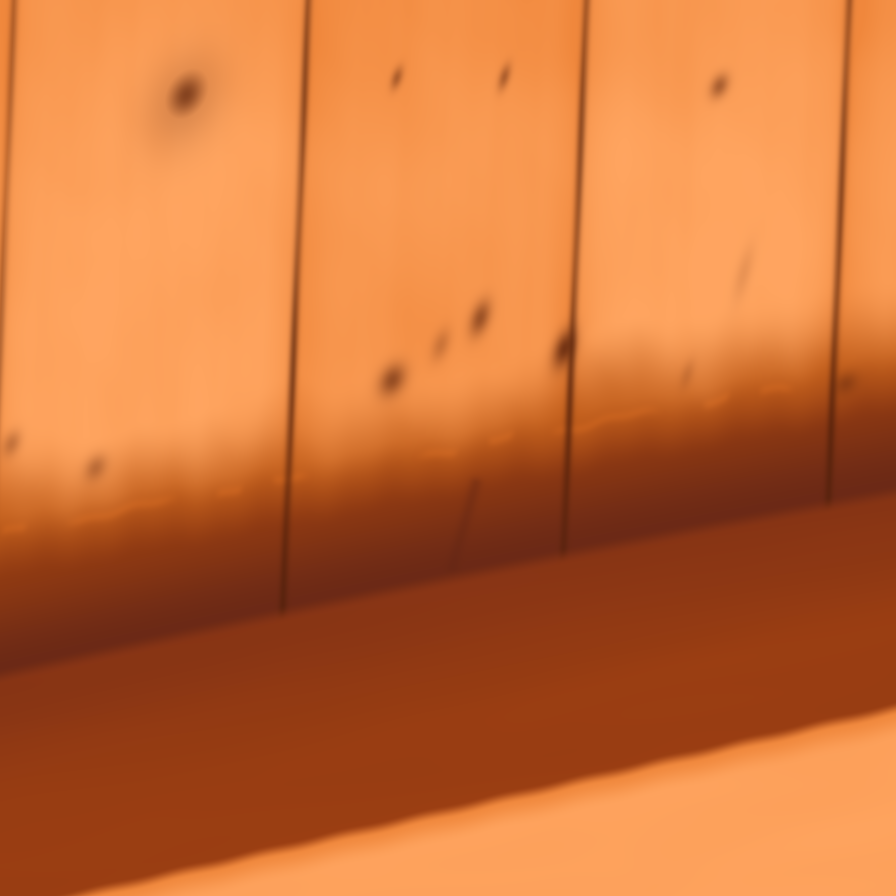
A WebGL 1 fragment shader for this texture:

```glsl
precision highp float;
// Sunlit knotty pine boards above a sloping beam, with a soft shadow between them.
uniform vec2 u_resolution;

const vec3 LIT = vec3(1.00, 0.645, 0.375);
const vec3 AMBER = vec3(0.94, 0.53, 0.235);
const vec3 TAN = vec3(0.76, 0.37, 0.11);
const vec3 SHADE = vec3(0.57, 0.23, 0.07);
const vec3 DEEP = vec3(0.42, 0.16, 0.085);
const vec3 KNOT = vec3(0.38, 0.15, 0.05);

// Layered, warped sines in the range -1 to 1.
float waves(vec2 p) {
  float sum = 0.0;
  float amp = 0.5;
  for (int i = 0; i < 3; i++) {
    sum += amp * sin(p.x + 1.3 * sin(p.y)) * cos(p.y + 0.8 * sin(p.x * 0.7));
    p = mat2(1.5, 1.1, -1.1, 1.5) * p + 2.7;
    amp *= 0.5;
  }
  return sum;
}

float seamX(float i, float y) {
  return 0.016 + 0.337 * i - 0.0088 * i * i - 0.042 * (1.0 - y);
}

float beamTop(float x) { return 0.245 + 0.23 * x - 0.025 * x * x; }
float beamBottom(float x) { return -0.021 + 0.229 * x; }

float shadowEdge(float x) {
  return 0.402 + 0.185 * x + 0.003 * sin(x * 47.0) + 0.0015 * sin(x * 131.0 + 1.0);
}

// Blurred slanted ellipse.
float knot(vec2 p, vec2 center, vec2 radius, float strength) {
  vec2 d = p - center;
  d.x -= 0.25 * d.y;
  d /= radius;
  return strength * exp(-1.3 * dot(d, d));
}

float segment(vec2 p, vec2 a, vec2 b) {
  vec2 ab = b - a;
  return length(p - a - ab * clamp(dot(p - a, ab) / dot(ab, ab), 0.0, 1.0));
}

float allKnots(vec2 p) {
  float k = knot(p, vec2(0.208, 0.894), vec2(0.022, 0.027), 0.90);
  k = max(k, knot(p, vec2(0.206, 0.888), vec2(0.046, 0.060), 0.28));
  k = max(k, knot(p, vec2(0.443, 0.913), vec2(0.007, 0.014), 0.55));
  k = max(k, knot(p, vec2(0.563, 0.914), vec2(0.007, 0.016), 0.55));
  k = max(k, knot(p, vec2(0.803, 0.904), vec2(0.011, 0.015), 0.60));
  k = max(k, knot(p, vec2(0.536, 0.645), vec2(0.012, 0.022), 0.70));
  k = max(k, knot(p, vec2(0.438, 0.576), vec2(0.016, 0.020), 0.75));
  k = max(k, knot(p, vec2(0.492, 0.615), vec2(0.011, 0.020), 0.32));
  k = max(k, knot(p, vec2(0.630, 0.611), vec2(0.013, 0.024), 1.00));
  k = max(k, knot(p, vec2(0.107, 0.478), vec2(0.013, 0.016), 0.42));
  k = max(k, knot(p, vec2(0.013, 0.505), vec2(0.011, 0.016), 0.38));
  k = max(k, knot(p, vec2(0.944, 0.572), vec2(0.014, 0.014), 0.50));
  k = max(k, knot(p, vec2(0.767, 0.582), vec2(0.008, 0.018), 0.20));
  return max(k, knot(p, vec2(0.830, 0.695), vec2(0.010, 0.035), 0.16));
}

vec3 boards(vec2 p) {
  float index = 0.0;
  float nearest = 1.0;
  for (int i = 0; i < 4; i++) {
    float d = p.x - seamX(float(i), p.y);
    index += smoothstep(-0.002, 0.002, d);
    nearest = min(nearest, abs(d));
  }
  float darker = 0.5 + 0.5 * cos(3.14159 * index);
  float grain = waves(vec2((p.x + 0.042 * (1.0 - p.y)) * 38.0, p.y * 2.5));
  float blotch = waves(p * vec2(17.0, 13.0) + 1.0);

  // Sunlit wood, more orange toward the seams, the top and the knotty middle.
  float orange = 0.03 + 0.33 * darker + 0.55 * exp(-nearest / 0.022);
  orange += 0.35 * smoothstep(0.80, 1.0, p.y) + 0.14 * grain + 0.16 * blotch;
  orange += knot(p, vec2(0.46, 0.65), vec2(0.10, 0.09), 0.35);
  vec3 wood = mix(LIT, AMBER, clamp(orange, 0.0, 1.0));

  // Penumbra, then the shade that deepens toward the beam.
  float h = p.y - shadowEdge(p.x);
  float soft = h + 0.022 * blotch - 0.025 * exp(-nearest / 0.04);
  wood = mix(TAN, wood, smoothstep(-0.02, 0.10, soft));
  float depth = clamp((p.y - beamTop(p.x)) / 0.13, 0.0, 1.0);
  vec3 shade = mix(DEEP, SHADE, smoothstep(0.0, 1.0, depth));
  wood = mix(shade, wood, smoothstep(-0.055, 0.025, h));
  float broken = smoothstep(-0.3, 0.8, sin(p.x * 58.0 + 2.0 * sin(p.x * 23.0)));
  wood += vec3(0.045, 0.028, 0.01) * broken * exp(-pow((h - 0.003) / 0.006, 2.0));

  // Knots, a slanted crack and the seams, which fade where the sun is strong.
  wood = mix(wood, KNOT, 0.85 * allKnots(p));
  float crack = segment(p, vec2(0.531, 0.460), vec2(0.505, 0.368));
  wood = mix(wood, DEEP * 0.9, 0.35 * exp(-pow(crack / 0.007, 2.0)));
  float strength = 0.62 + 0.08 * sin(p.y * 21.0 + index) - 0.12 * smoothstep(0.0, 0.3, h);
  strength *= 0.65 + 0.35 * smoothstep(0.05, 0.2, p.x);
  return mix(wood, KNOT * 0.85, strength * exp(-pow(nearest / 0.0048, 2.0)));
}

vec3 beam(vec2 p) {
  float t = clamp((beamTop(p.x) - p.y) / 0.24, 0.0, 1.0);
  float grain = waves(vec2(p.x * 4.0, (p.y - 0.22 * p.x) * 26.0));
  vec3 wood = mix(vec3(0.53, 0.205, 0.08), vec3(0.60, 0.24, 0.07), smoothstep(0.0, 0.7, t));
  return wood * (1.0 + 0.018 * grain);
}

void main() {
  vec2 p = gl_FragCoord.xy / u_resolution;
  vec3 color = mix(beam(p), boards(p), smoothstep(-0.010, 0.010, p.y - beamTop(p.x)));

  // Bright underside below the beam, with an amber fringe.
  float below = beamBottom(p.x) - p.y + 0.0008 * sin(p.x * 70.0);
  float streak = waves(vec2(p.x * 5.0, (p.y - 0.22 * p.x) * 20.0));
  vec3 floorWood = mix(AMBER, LIT, smoothstep(0.0, 0.035, below) * (0.88 + 0.12 * streak));
  color = mix(color, floorWood, smoothstep(-0.009, 0.007, below));
  gl_FragColor = vec4(color, 1.0);
}
```
